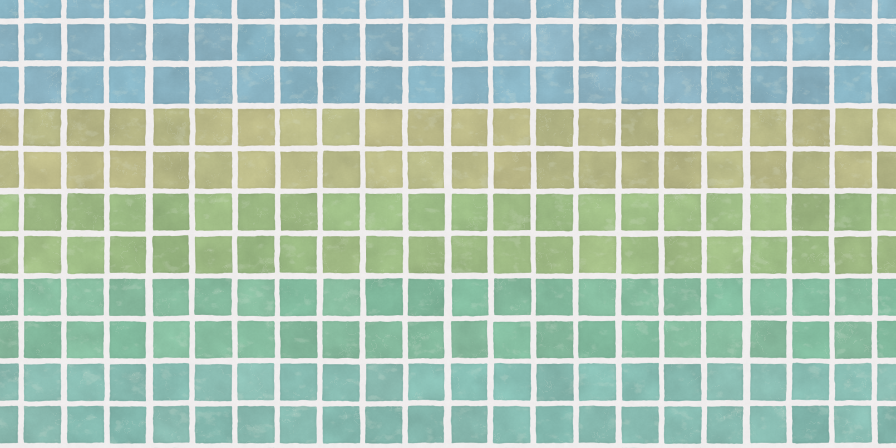
A Shadertoy shader for this pattern:

```glsl
// Hand-painted mosaic of square glazed tiles in coloured bands with pale grout.

float hash(vec2 p) {
    return fract(sin(dot(p, vec2(127.1, 311.7))) * 43758.5453);
}

float noise(vec2 p) {
    vec2 i = floor(p), f = fract(p);
    f = f * f * (3.0 - 2.0 * f);
    return mix(mix(hash(i), hash(i + vec2(1, 0)), f.x),
               mix(hash(i + vec2(0, 1)), hash(i + vec2(1, 1)), f.x), f.y);
}

float fbm(vec2 p) {
    float sum = 0.0, amp = 0.5;
    for (int i = 0; i < 5; i++) {
        sum += amp * noise(p);
        p = mat2(1.6, 1.2, -1.2, 1.6) * p + 7.3;
        amp *= 0.5;
    }
    return sum;
}

float roundedBox(vec2 p, vec2 halfSize, float radius) {
    vec2 q = abs(p) - halfSize + radius;
    return length(max(q, 0.0)) + min(max(q.x, q.y), 0.0) - radius;
}

// Two rows share each glaze; the top band continues upward.
vec3 bandColor(float row) {
    vec3 glazes[5] = vec3[5](
        vec3(0.53, 0.73, 0.69),
        vec3(0.52, 0.73, 0.62),
        vec3(0.62, 0.73, 0.52),
        vec3(0.72, 0.72, 0.53),
        vec3(0.54, 0.70, 0.76));
    return glazes[int(clamp(floor(row / 2.0), 0.0, 4.0))];
}

// Signed distance to a slightly crooked tile with wavering edges.
float tileShape(vec2 p, vec2 cell) {
    vec2 local = fract(p) - 0.5;
    vec2 shift = vec2(hash(cell + 3.1), hash(cell + 8.7)) - 0.5;
    float tilt = (hash(cell + 15.3) - 0.5) * 0.035;
    local += shift * 0.022 + tilt * vec2(-local.y, local.x);
    local += 0.022 * (vec2(noise(p * 5.0), noise(p * 5.0 + 41.0)) - 0.5);
    local += 0.010 * (vec2(noise(p * 17.0), noise(p * 17.0 + 23.0)) - 0.5);

    // Every seventh vertical joint is a little wider.
    float column = mod(cell.x, 7.0);
    float trim = 0.012 * (step(2.5, column) - step(4.5, column));
    local.x += trim * (column < 3.5 ? 1.0 : -1.0);
    return roundedBox(local, vec2(0.434 - trim, 0.434), 0.025);
}

void mainImage(out vec4 fragColor, in vec2 fragCoord) {
    // 21 columns across, about ten and a half rows up.
    vec2 p = fragCoord / iResolution.xy * vec2(21.0, 10.55) + vec2(0.5, -0.05);
    vec2 cell = floor(p);
    float pixel = 10.55 / iResolution.y;

    // Glaze with a per-tile tone and cloudy pigment.
    vec2 grain = p + 9.0 * hash(cell + 31.0);
    float cloud = fbm(grain * 2.2) - 0.48;
    vec3 glaze = bandColor(cell.y);
    glaze *= 1.0 + 0.07 * (hash(cell) - 0.5) + 0.15 * cloud;
    glaze.r += 0.025 * (hash(cell + 5.5) - 0.5);

    // Faint pale scuffs and thin brushed scratches.
    float scuff = smoothstep(0.55, 0.78, fbm(grain * vec2(4.0, 6.0) + 19.0));
    float vein = abs(fbm(grain * 3.0 + 53.0) - 0.5);
    float scratch = 1.0 - smoothstep(0.0, 0.018, vein);
    scratch *= smoothstep(0.5, 0.75, noise(grain * 2.5 + 71.0));
    glaze = mix(glaze, vec3(0.86, 0.89, 0.84), 0.20 * scuff + 0.16 * scratch);

    // Soft paint edge over grout.
    float d = tileShape(p, cell);
    glaze *= 1.0 - 0.035 * smoothstep(-0.07, 0.0, d);
    vec3 grout = vec3(0.94, 0.93, 0.93) + 0.015 * (noise(p * 9.0) - 0.5);
    float soft = max(0.012, 0.75 * pixel);
    vec3 color = mix(glaze, grout, smoothstep(-soft, soft, d));
    color += 0.012 * (noise(p * 34.0) - 0.5);

    fragColor = vec4(color, 1.0);
}
```
